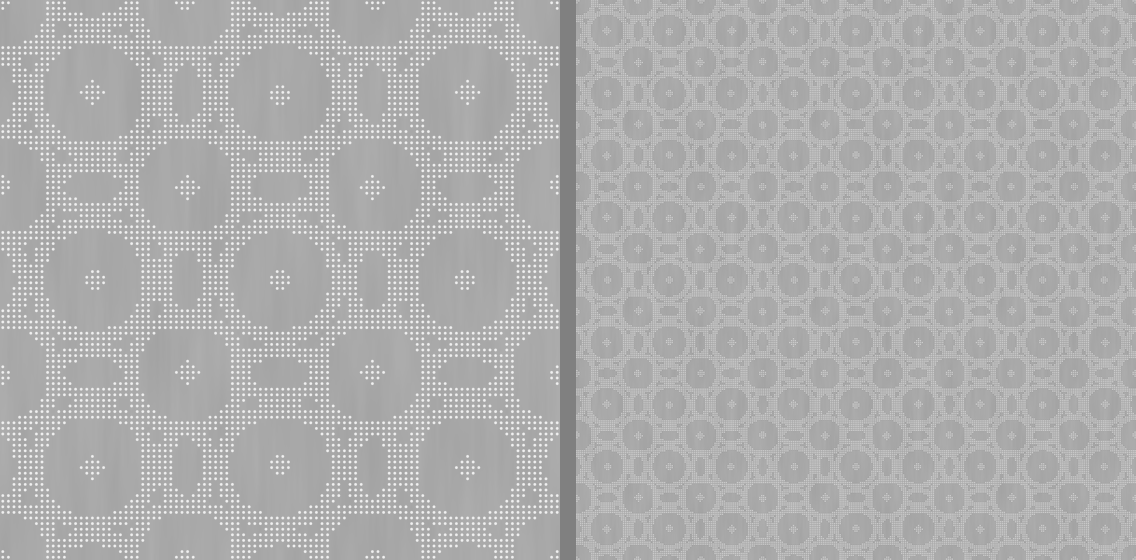
Left, the tile; right, the same tile 3 across and 3 down.
Write a Shadertoy shader that draws this pattern.

```glsl
#define REPEATS 3.0
#define DOTS 100.0
#define DOT_RADIUS 0.245
#define LARGE_DISC 0.266
#define SMALL_DISC 0.254
#define BAND 0.085
#define OVAL vec2(0.078, 0.156)
#define CENTRE_DIAMOND 0.074
#define METAL vec3(0.657)
#define DOT_COLOUR vec3(0.94)
#define GRAIN 0.045

float hash(vec2 p) {
    vec3 q = fract(vec3(p.xyx) * 0.1031);
    q += dot(q, q.yzx + 33.33);
    return fract((q.x + q.y) * q.z);
}

// Value noise that wraps after a whole number of cells
float wrapNoise(vec2 uv, vec2 cells, float seed) {
    vec2 p = uv * cells;
    vec2 i = floor(p), f = fract(p);
    f = f * f * (3.0 - 2.0 * f);
    vec2 lo = mod(i, cells) + seed, hi = mod(i + 1.0, cells) + seed;
    return mix(mix(hash(lo), hash(vec2(hi.x, lo.y)), f.x),
               mix(hash(vec2(lo.x, hi.y)), hash(hi), f.x), f.y);
}

// Vertical brushing: long fine streaks over broader bands
float brushedGrain(vec2 uv) {
    float g = 0.0, weight = 0.5;
    vec2 cells = vec2(24.0, 5.0);
    for (int k = 0; k < 4; k++) {
        g += weight * (wrapNoise(uv, cells, 17.0 * float(k)) - 0.5);
        cells *= vec2(2.0, 1.0);
        cells.y += 3.0;
        weight *= 0.75;
    }
    return g;
}

// Disc whose edge swells slightly on the diagonals
float discDistance(vec2 p, float radius, float swell) {
    return length(p) - radius + swell * cos(4.0 * atan(p.y, p.x));
}

float ovalDistance(vec2 p) {
    float k = length(p / OVAL);
    return k * (k - 1.0) / max(length(p / (OVAL * OVAL)), 0.001);
}

// True where the perforation grid carries a dot
bool hasDot(vec2 p) {
    vec2 a = abs(fract(p) - 0.5);
    vec2 b = 0.5 - a;

    float d = min(discDistance(a, LARGE_DISC, 0.005),
                  discDistance(b, SMALL_DISC, 0.010));
    d = min(d, ovalDistance(vec2(b.x, a.y)));
    d = min(d, ovalDistance(vec2(b.y, a.x)));

    bool inBand = d > 0.0 && d < BAND;
    bool inCentre = min(a.x + a.y, b.x + b.y) < CENTRE_DIAMOND;
    return inBand || inCentre;
}

void mainImage(out vec4 fragColor, in vec2 fragCoord) {
    vec2 uv = fragCoord / iResolution.xy;

    // The motif is sampled once per dot, so its edges vary between repeats
    vec2 grid = uv * DOTS;
    vec2 dotCentre = (floor(grid) + 0.5) / DOTS;
    float soft = max(0.75 * DOTS / iResolution.y, 0.08);
    float r = length(fract(grid) - 0.5);
    float cover = 1.0 - smoothstep(DOT_RADIUS - soft, DOT_RADIUS + soft, r);
    if (!hasDot(dotCentre * REPEATS)) cover = 0.0;

    vec3 metal = METAL + GRAIN * brushedGrain(uv);
    fragColor = vec4(mix(metal, DOT_COLOUR, cover), 1.0);
}
```
